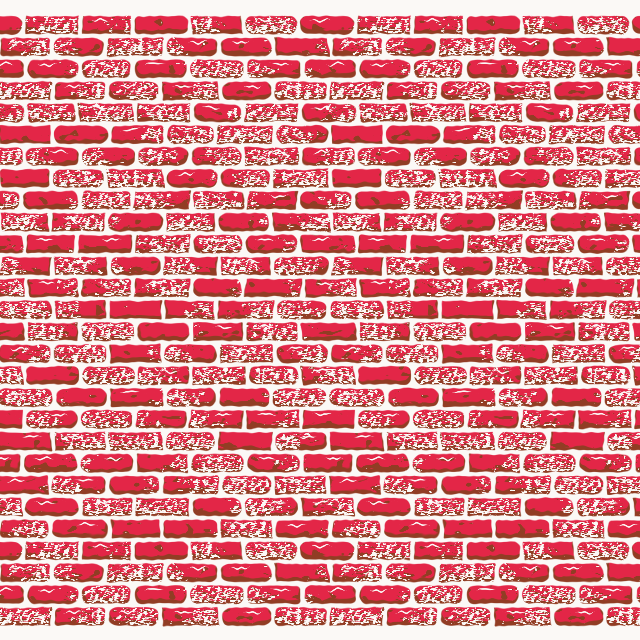
A WebGL 2 fragment shader for this pattern:

```glsl
#version 300 es
precision highp float;
uniform vec2 u_resolution;
out vec4 fragColor;

const vec3 MORTAR = vec3(0.985, 0.975, 0.965);
const vec3 RED = vec3(0.89, 0.15, 0.28);
const vec3 BROWN = vec3(0.57, 0.24, 0.14);

const float ROWS = 28.0;
const float MARGIN = 0.022;
const float ROW_PITCH = 0.03423;
const float BRICK_PITCH = 0.08646;
const vec2 TILE = vec2(6.0, 24.0);   // bricks before the wall repeats
const float EDGE_JITTER = 0.1;

float hash(vec2 p) {
    vec3 q = fract(vec3(p.xyx) * vec3(0.1031, 0.1030, 0.0973));
    q += dot(q, q.yzx + 33.33);
    return fract((q.x + q.y) * q.z);
}

vec2 gradientAt(vec2 cell) {
    float angle = 6.2832 * hash(cell);
    return vec2(cos(angle), sin(angle));
}

float gradientNoise(vec2 p) {
    vec2 i = floor(p), f = p - i;
    vec2 w = f * f * f * (f * (f * 6.0 - 15.0) + 10.0);
    vec2 e = vec2(0.0, 1.0);
    float a = dot(gradientAt(i), f);
    float b = dot(gradientAt(i + e.yx), f - e.yx);
    float c = dot(gradientAt(i + e.xy), f - e.xy);
    float d = dot(gradientAt(i + e.yy), f - e.yy);
    return mix(mix(a, b, w.x), mix(c, d, w.x), w.y);
}

// Horizontal dry-brush streaks
float brushGrain(vec2 p) {
    return gradientNoise(p * vec2(4.5, 10.0))
         + 0.7 * gradientNoise(p * vec2(9.0, 19.0) + 31.7);
}

// Wobbly block with rounded or slightly flared ends
float brickDistance(vec2 p, vec2 halfSize, float roundness, vec2 seed) {
    float along = p.x / halfSize.x;
    p.y += 0.04 * (hash(seed + 3.1) - 0.5) * along;
    p.x += 0.3 * (hash(seed + 5.3) - 0.5) * (1.0 - roundness) * p.y;
    halfSize.y += 0.03 * (1.0 - roundness) * (along * along - 0.6);
    float radius = mix(0.03, 0.34, roundness);
    vec2 q = abs(p) - halfSize + radius;
    float d = length(max(q, 0.0)) + min(max(q.x, q.y), 0.0) - radius;
    return d + 0.07 * gradientNoise(p * 2.6 + seed);
}

float jointEdge(float column, float row) {
    vec2 id = mod(vec2(column, row), TILE);
    return column + EDGE_JITTER * (hash(id + 71.0) - 0.5) + 0.5 * EDGE_JITTER;
}

vec3 paintBrick(vec2 p, vec2 halfSize, vec2 id, float aa) {
    vec2 seed = id * vec2(17.3, 11.9) + 5.0;
    float roundness = smoothstep(0.25, 0.75, hash(id + 11.0));
    float side = hash(id + 23.0) < 0.6 ? 1.0 : -1.0;
    float d = brickDistance(p, halfSize, roundness, seed);
    vec2 t = p / halfSize;

    // Solid paint fades into worn paint along the brick
    float solidity = 1.5 * hash(id + 37.0) - 0.2 - 0.5 * side * t.x
                   + 0.6 * gradientNoise(p * vec2(1.6, 2.8) + seed + 9.0);
    float cover = mix(-0.04, 0.85, smoothstep(0.3, 0.9, solidity));
    float rim = 0.3 * smoothstep(-0.13, 0.0, d);
    float grain = brushGrain(p + seed);
    float underGrain = brushGrain(p + vec2(0.03, 0.08) + seed);

    // Brown underpaint, heavier at the foot
    float brown = smoothstep(-0.14, 0.14, underGrain + cover + rim - 0.12 - 0.16 * t.y);

    // Red face, shifted to leave a brown crescent and some patches
    vec2 lift = vec2(0.05 * side, 0.13 + 0.1 * hash(id + 41.0));
    float face = brickDistance(p - lift, halfSize, roundness, seed)
               + 0.14 * gradientNoise(p * vec2(2.2, 3.0) + seed + 47.0);
    float patches = gradientNoise(p * vec2(1.8, 3.2) + seed + 59.0) - 0.15 * t.y;
    float red = smoothstep(-0.14, 0.14, grain + cover + rim + 0.16 * t.y);
    red *= smoothstep(aa, -aa, face) * smoothstep(0.36, 0.28, patches);

    // Thin glint near the top of some bricks
    float glintLine = abs(t.y - 0.52 - 0.5 * gradientNoise(vec2(p.x * 3.0, 2.0) + seed));
    float glintSpan = 0.14 * (1.0 - smoothstep(0.1, 0.5, abs(t.x + 0.25 * side)));
    float glint = step(0.55, hash(id + 67.0)) * smoothstep(0.06, -0.06, glintLine - glintSpan + 0.05);

    vec3 color = mix(MORTAR, BROWN, brown);
    color = mix(color, RED, red);
    color = mix(color, MORTAR, glint);
    return mix(MORTAR, color, smoothstep(aa, -aa, d));
}

void main() {
    vec2 uv = gl_FragCoord.xy / u_resolution;

    // Running bond, rows counted from the top
    float rowPosition = (1.0 - uv.y - MARGIN) / ROW_PITCH;
    float row = floor(rowPosition);
    float bondOffset = mod(row, 2.0) < 0.5 ? 0.38 : 0.89;
    float x = uv.x / BRICK_PITCH - bondOffset;
    float column = floor(x);
    if (x < jointEdge(column, row)) column -= 1.0;

    // Local coordinates in row heights
    float left = jointEdge(column, row);
    float right = jointEdge(column + 1.0, row);
    float aspect = BRICK_PITCH / ROW_PITCH;
    vec2 p = vec2((x - 0.5 * (left + right)) * aspect, 0.5 - fract(rowPosition));
    vec2 halfSize = vec2(0.5 * (right - left) * aspect - 0.09, 0.41);

    float aa = 0.8 / (u_resolution.y * ROW_PITCH);
    vec2 id = mod(vec2(column, row), TILE);
    vec3 color = paintBrick(p, halfSize, id, aa);
    float inWall = step(0.0, row) * step(row, ROWS - 1.0);
    fragColor = vec4(mix(MORTAR, color, inWall), 1.0);
}
```
